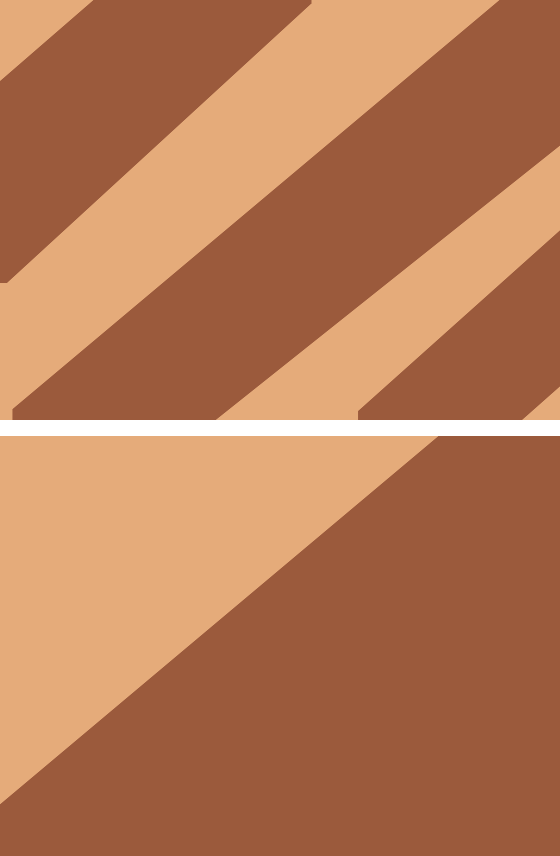
Top: the whole. Bottom: its middle third, enlarged.
Reproduce this pattern procedurally as a Shadertoy shader.

```glsl
// Three broad brown diagonal bands with slightly uneven edges on a tan ground.
#define TAN_GROUND vec3(0.898, 0.671, 0.478)
#define BROWN_BAND vec3(0.608, 0.353, 0.237)
#define BAND_COUNT 3
#define FAR 9.0

// Each band: upper edge height and slope, lower edge height and slope.
const vec4 bandEdges[BAND_COUNT] = vec4[BAND_COUNT](
    vec4( 0.885, 0.867,  0.423, 0.918),
    vec4( 0.061, 0.840, -0.378, 0.797),
    vec4(-0.645, 0.895, -1.010, 0.885));

// Each band's square-cut ends: left, bottom and right limits.
const vec3 bandLimits[BAND_COUNT] = vec3[BAND_COUNT](
    vec3(-FAR, -0.174, 0.075),
    vec3(-0.637, -FAR, FAR),
    vec3(0.186, -FAR, FAR));

// Signed distance to a sloping line, positive above it.
float lineDistance(vec2 p, float height, float slope) {
    return (p.y - height - slope * p.x) / sqrt(1.0 + slope * slope);
}

// Distance bound for one band, negative inside.
float bandDistance(vec2 p, vec4 edges, vec3 limits) {
    float strip = max(lineDistance(p, edges.x, edges.y),
                      -lineDistance(p, edges.z, edges.w));
    float ends = max(max(limits.x - p.x, p.x - limits.z), limits.y - p.y);
    return max(strip, ends);
}

void mainImage(out vec4 fragColor, in vec2 fragCoord) {
    // Centred coordinates, with the canvas height as one unit.
    vec2 p = (fragCoord - 0.5 * iResolution.xy) / iResolution.y;
    float pixel = 1.0 / iResolution.y;

    float nearest = FAR;
    for (int i = 0; i < BAND_COUNT; i++)
        nearest = min(nearest, bandDistance(p, bandEdges[i], bandLimits[i]));

    float coverage = 1.0 - smoothstep(-0.5 * pixel, 0.5 * pixel, nearest);
    fragColor = vec4(mix(TAN_GROUND, BROWN_BAND, coverage), 1.0);
}
```
